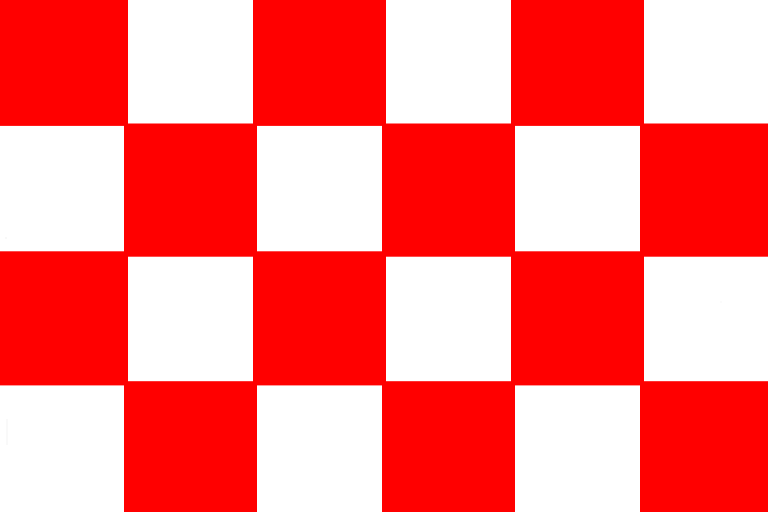
Reproduce this pattern procedurally as a Shadertoy shader.

```glsl
const vec3 RED = vec3(1.0, 0.0, 0.0);
const vec3 WHITE = vec3(1.0);
const float UNIT = 1.0 / 512.0;                  // design unit, in canvas heights
const vec2 PITCH = vec2(129.0, 129.3) * UNIT;
const float GRID_MIDDLE_Y = 258.0 * UNIT;
const float SIDE_OVERLAP = 2.0 * UNIT;

// Red spill past a horizontal grid line; each line differs slightly.
float rowOverlap(float line) {
    return (2.7 - 0.45 * line - 1.05 * line * line) * UNIT;
}

// Distance inward from the nearest edge of the white opening in a cell.
float openingDepth(vec2 local, vec2 cell) {
    vec2 low = local - vec2(SIDE_OVERLAP, rowOverlap(cell.y));
    vec2 high = PITCH - local - vec2(SIDE_OVERLAP, rowOverlap(cell.y + 1.0));
    vec2 inset = min(low, high);
    return min(inset.x, inset.y);
}

// Faint soft-edged speck or scratch.
float smudge(vec2 p, vec2 center, vec2 halfSize, float pixel) {
    vec2 cover = clamp((halfSize - abs(p - center)) / pixel + 0.5, 0.0, 1.0);
    return cover.x * cover.y;
}

void mainImage(out vec4 fragColor, in vec2 fragCoord) {
    float pixel = 1.0 / iResolution.y;
    vec2 p = fragCoord * pixel;
    float aspect = iResolution.x * pixel;

    // Checkerboard cells
    vec2 grid = (p - vec2(0.5 * aspect, GRID_MIDDLE_Y)) / PITCH;
    vec2 cell = floor(grid);
    float isWhite = mod(cell.x + cell.y, 2.0);
    float depth = openingDepth((grid - cell) * PITCH, cell);
    float white = isWhite * clamp(depth / pixel + 0.5, 0.0, 1.0);

    // Slight wear on the white squares
    float wear = smudge(p, vec2(7.0, 80.0) * UNIT, vec2(0.6, 13.0) * UNIT, pixel)
               + smudge(p, vec2(6.0, 274.0) * UNIT, vec2(0.8) * UNIT, pixel)
               + smudge(p, vec2(721.0, 210.0) * UNIT, vec2(0.6) * UNIT, pixel);
    vec3 paper = WHITE * (1.0 - 0.04 * wear);

    fragColor = vec4(mix(RED, paper, white), 1.0);
}
```
